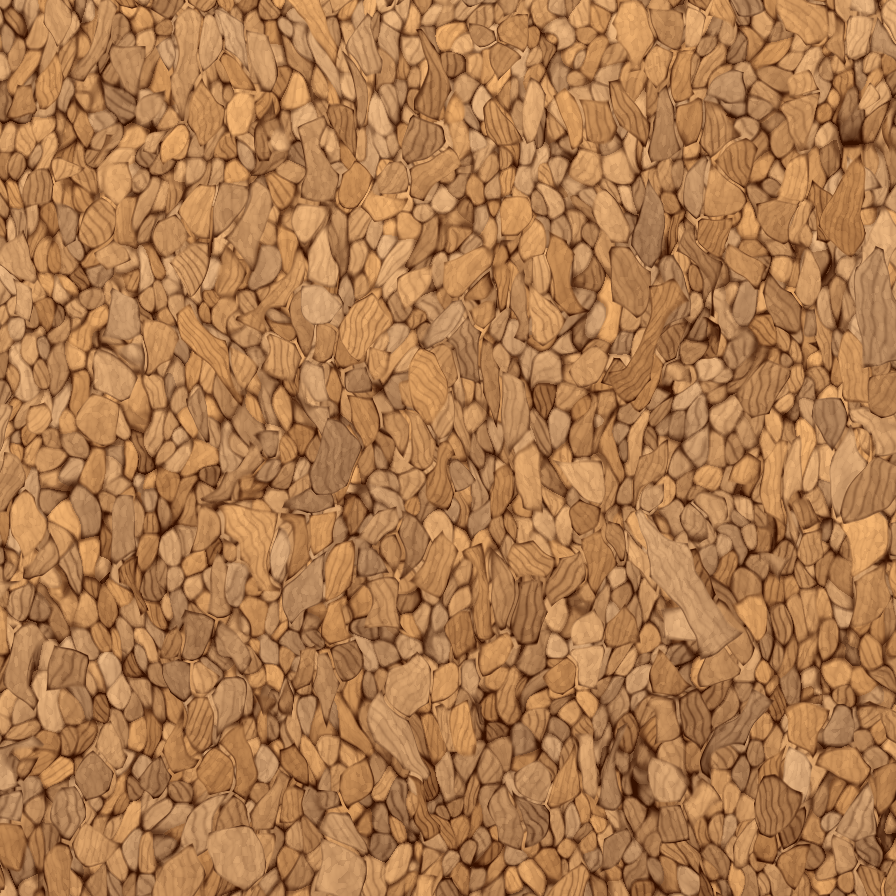
Reproduce this texture procedurally as a WebGL 2 fragment shader.

```glsl
#version 300 es
precision highp float;

uniform vec2 u_resolution;
out vec4 fragColor;

struct Grain {
    vec3 nearest;  // three smallest distances, in cell units
    vec3 id;       // random values of the closest grain
    vec2 local;    // position along the axes of the grain
};

vec3 hash3(vec2 p) {
    vec3 h = fract(p.xyx * vec3(0.1031, 0.1030, 0.0973));
    h += dot(h, h.yxz + 33.33);
    return fract((h.xxy + h.yzz) * h.zyx);
}

mat2 rotate(float a) {
    return mat2(cos(a), sin(a), -sin(a), cos(a));
}

// Layered sines that make the outlines ragged
vec2 warp(vec2 p) {
    float freq = 19.0;
    for (int i = 0; i < 5; i++) {
        p += 0.16 / freq * sin(freq * (rotate(float(i) * 1.3 + 0.4) * p).yx + float(i) * 2.1);
        freq *= 1.87;
    }
    return p;
}

// Cellular noise with upright cells, each with its own tilt and slimness
Grain cellular(vec2 p, float count, float seed) {
    vec2 q = p * vec2(count, count * 0.55) + seed;
    vec2 cell = floor(q);
    Grain g = Grain(vec3(9.0), vec3(0.0), vec2(0.0));
    for (int y = -2; y <= 2; y++) {
        for (int x = -2; x <= 2; x++) {
            vec2 corner = cell + vec2(x, y);
            vec3 site = hash3(corner);
            vec3 id = hash3(corner + 71.7);
            vec2 local = rotate((id.z - 0.5) * 1.3) * ((q - corner - site.xy) / vec2(1.0, 0.55));
            float d = length(local * vec2(1.0, mix(0.32, 0.85, site.z)));
            if (d < g.nearest.x) {
                g.nearest = vec3(d, g.nearest.xy);
                g.id = id;
                g.local = local / count;
            } else if (d < g.nearest.y) {
                g.nearest = vec3(g.nearest.x, d, g.nearest.y);
            } else {
                g.nearest.z = min(g.nearest.z, d);
            }
        }
    }
    return g;
}

// One layer of cork grains: x tone, y hue shift, z coverage
vec3 corkLayer(vec2 p, float count, float seed, float gap, float share) {
    Grain g = cellular(p, count, seed);
    float px = 1.0 / u_resolution.y;
    float edge = (g.nearest.y - g.nearest.x - gap) / (2.0 * count);
    float corner = (g.nearest.z - g.nearest.x - gap) / (2.0 * count);
    vec3 look = hash3(g.id.xy * 517.0 + seed);

    float tone = 0.85 + 0.34 * (look.x - 0.5) - 0.2 * pow(look.y, 7.0);

    // Growth rings along the grain
    float phase = g.local.x * mix(560.0, 900.0, look.z) + look.x * 40.0
        + 1.6 * sin(g.local.y * 75.0 + look.y * 6.3) + 0.7 * sin(g.local.y * 210.0 + look.z * 9.0);
    float ring = pow(0.5 + 0.5 * sin(phase), 4.0);
    tone -= ring * mix(0.03, 0.3, look.y * look.y) * smoothstep(0.0, 0.003, edge);
    tone += 0.035 * sin(phase * 0.37 + look.z * 6.0);

    // Light from the upper left, then cracks and pits at the borders
    tone += clamp(dot(g.local, vec2(-0.5, 0.5)) * count, -1.0, 1.0) * 0.09;
    float depth = 0.5 + 0.5 * sin(p.x * 83.0 + 2.0 * sin(p.y * 61.0 + seed));
    tone -= mix(0.16, 0.42, depth) * (1.0 - smoothstep(0.0002, 0.0013 + px * 0.5, edge));
    tone -= 0.4 * (1.0 - smoothstep(0.0004, 0.0036, corner));

    float cover = smoothstep(-0.5 * px, 0.5 * px, edge) * step(1.0 - share, g.id.x);
    return vec3(tone, look.z * 2.0 - 1.0, cover);
}

void main() {
    vec2 uv = gl_FragCoord.xy / u_resolution.y;
    vec2 p = warp(uv);

    // Small chips below, larger flakes scattered on top
    vec3 cork = corkLayer(p, 54.0, 11.0, 0.0, 1.0);
    vec3 flake = corkLayer(p, 33.0, 47.0, 0.08, 0.45);
    vec3 slab = corkLayer(p, 18.0, 83.0, 0.16, 0.11);
    cork = mix(cork, flake, flake.z);
    cork = mix(cork, slab, slab.z);

    // Fine pores and broad unevenness of light
    Grain pore = cellular(p, 210.0, 5.0);
    float tone = cork.x + 0.13 * (pore.id.y - 0.5) - 0.08 * (pore.nearest.x - 0.4);
    tone += 0.12 * (uv.y - 0.5) + 0.02 * sin(uv.x * 7.0 + 2.0 * sin(uv.y * 5.0));

    vec3 color = mix(vec3(0.27, 0.12, 0.04), vec3(0.87, 0.65, 0.43), clamp(tone, -0.1, 1.12));
    color *= 1.0 + cork.y * vec3(0.025, -0.01, -0.09);
    fragColor = vec4(color, 1.0);
}
```
